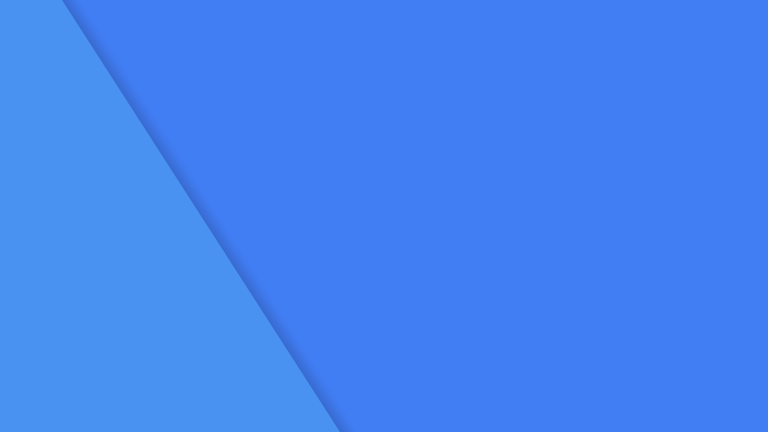
A Shadertoy shader for this background:

```glsl
const vec3 FIELD_BLUE = vec3(0.255, 0.490, 0.953);
const vec3 PANEL_BLUE = vec3(0.290, 0.573, 0.949);
const vec3 SHADOW_BLUE = vec3(0.218, 0.415, 0.808);

// Ends of the slanted edge, in units of canvas height
const vec2 EDGE_BOTTOM = vec2(0.787, 0.0);
const vec2 EDGE_TOP = vec2(0.1435, 1.0);
const float SHADOW_WIDTH = 0.038;

// Signed distance to the line from a to b, positive on its right
float lineDistance(vec2 p, vec2 a, vec2 b) {
    vec2 along = normalize(b - a);
    return dot(p - a, vec2(along.y, -along.x));
}

void mainImage(out vec4 fragColor, in vec2 fragCoord) {
    vec2 p = fragCoord / iResolution.y;
    float pixel = 1.0 / iResolution.y;
    float edge = lineDistance(p, EDGE_BOTTOM, EDGE_TOP);

    // Soft shadow cast by the panel onto the field
    float shadow = 1.0 - smoothstep(-0.2 * SHADOW_WIDTH, SHADOW_WIDTH, edge);
    vec3 color = mix(FIELD_BLUE, SHADOW_BLUE, shadow);

    // Lighter panel on the left
    float panel = 1.0 - smoothstep(-0.6 * pixel, 0.6 * pixel, edge);
    color = mix(color, PANEL_BLUE, panel);

    fragColor = vec4(color, 1.0);
}
```
